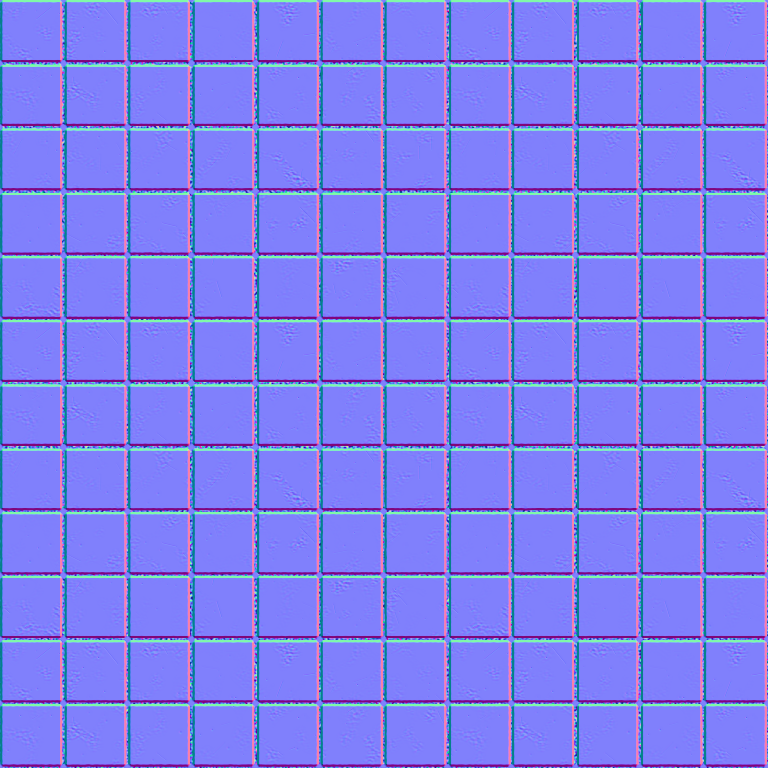
This texture map is drawn by a three.js fragment shader. Its source:

```glsl
// Tangent-space normal map of a 12 by 12 grid of square tiles.
// Each tile is a rounded box whose distance field gives bevel normals; gradient
// noise roughens the grout, and a small height field adds pits and scratches.
varying vec2 vUv;

const float TILES = 12.0;
const vec2 WEAR_PERIOD = vec2(7.0, 5.0);    // tiles before the wear repeats
const vec2 GROUT_SHIFT = vec2(0.008, -0.010);
const float BEVEL = 0.045;
const float SOFT = 0.008;

vec2 hash2(vec2 c) {
  vec3 q = fract(c.xyx * vec3(0.1031, 0.1030, 0.0973));
  q += dot(q, q.yzx + 33.33);
  return fract((q.xx + q.yz) * q.zy);
}

float cornerSlope(vec2 corner, vec2 offset) {
  return dot(hash2(corner) * 2.0 - 1.0, offset);
}

float gradientNoise(vec2 p) {
  vec2 i = floor(p), f = p - i;
  vec2 u = f * f * f * (f * (f * 6.0 - 15.0) + 10.0);
  vec2 e = vec2(1.0, 0.0);
  float low = mix(cornerSlope(i, f), cornerSlope(i + e, f - e), u.x);
  float high = mix(cornerSlope(i + e.yx, f - e.yx), cornerSlope(i + 1.0, f - 1.0), u.x);
  return mix(low, high, u.y);
}

float segmentDistance(vec2 p, vec2 a, vec2 along) {
  float t = clamp(dot(p - a, along) / dot(along, along), 0.0, 1.0);
  return length(p - a - along * t);
}

float dent(float d, float radius) {
  return exp(-d * d / (radius * radius));
}

// Height of the tile face: scuffed patches, pits and fine scratches
float wearHeight(vec2 p, vec2 id) {
  float amount = hash2(id + 3.7).x;
  float scuffed = smoothstep(0.02, 0.4, gradientNoise(p * 3.0 + id * 17.0));
  float h = scuffed * amount * 1.3 * gradientNoise(p * vec2(18.0, 25.0) + id * 31.0);
  for (int k = 0; k < 6; k++) {
    vec2 seed = id * 7.3 + float(k) * 13.1;
    vec2 size = hash2(seed + 5.0);
    h -= 0.35 * size.y * dent(length(p - hash2(seed)), mix(0.008, 0.018, size.x));
  }
  for (int k = 0; k < 2; k++) {
    vec2 seed = id * 11.9 + float(k) * 19.7 + 60.0;
    vec2 along = (hash2(seed + 9.0) - 0.5) * 0.5;
    h -= 0.18 * amount * dent(segmentDistance(p, hash2(seed), along), 0.008);
  }
  return h;
}

vec2 wearTilt(vec2 p, vec2 id) {
  vec2 e = vec2(0.012, 0.0);
  float h = wearHeight(p, id);
  return (h - vec2(wearHeight(p + e, id), wearHeight(p + e.yx, id))) * 0.01 / e.x;
}

// Offset (x) and half width (y) of one grout line
vec2 groutLine(float line, float axis) {
  vec2 r = hash2(vec2(mod(line, TILES) * 3.1 + 1.0, axis * 47.0 + 2.0));
  return vec2((r.x - 0.5) * 0.008, mix(0.008, 0.020, r.y));
}

// Lower and upper edge of a tile along one axis
vec2 tileSpan(float cell, float axis) {
  vec2 a = groutLine(cell, axis), b = groutLine(cell + 1.0, axis);
  return vec2(a.x + a.y, 1.0 + b.x - b.y);
}

// Outward direction (xy) and signed distance (z) of a rounded box
vec3 roundedBox(vec2 p, vec2 halfSize, float radius) {
  vec2 q = abs(p) - halfSize + radius;
  vec2 outside = max(q, 0.0);
  float inner = max(q.x, q.y);
  vec2 dir = inner > 0.0 ? normalize(outside) : step(q.yx, q);
  return vec3(sign(p) * dir, length(outside) + min(inner, 0.0) - radius);
}

void main() {
  vec2 grid = vUv * TILES + GROUT_SHIFT;
  vec2 cell = floor(grid), p = grid - cell;

  // Tile outline
  vec2 spanX = tileSpan(cell.x, 0.0), spanY = tileSpan(cell.y, 1.0);
  vec2 lo = vec2(spanX.x, spanY.x), hi = vec2(spanX.y, spanY.y);
  vec3 box = roundedBox(p - 0.5 * (lo + hi), 0.5 * (hi - lo), BEVEL);
  float d = box.z + 0.006 * gradientNoise(grid * 16.0);

  // Masks: sloping rim, rough grout, calm crossings
  float grout = smoothstep(-SOFT, SOFT, d);
  float bevel = smoothstep(-BEVEL, SOFT - 0.036, d) * (1.0 - grout);
  float awayFromCrossing = smoothstep(0.025, 0.065, length(0.5 - abs(p - 0.5)));

  // Tilt of the surface
  vec2 rough = vec2(gradientNoise(grid * 24.0), gradientNoise(grid * 24.0 + 53.0));
  vec2 tilt = box.xy * bevel * 0.95 + (rough * 2.4 + vec2(-0.25, 0.0)) * grout;
  tilt *= awayFromCrossing;
  tilt += wearTilt(p, mod(cell, WEAR_PERIOD)) * (1.0 - grout) * (1.0 - bevel);
  tilt *= min(1.0, 0.98 / max(length(tilt), 0.001));

  // Left and lower rims lean past upright
  float undercut = dot(max(-box.xy, 0.0), vec2(0.22, 0.36)) * bevel * awayFromCrossing;
  float up = 0.98 * sqrt(1.0 - dot(tilt, tilt)) - undercut;
  gl_FragColor = vec4(vec3(tilt, up) * 0.5 + 0.5, 1.0);
}
```
